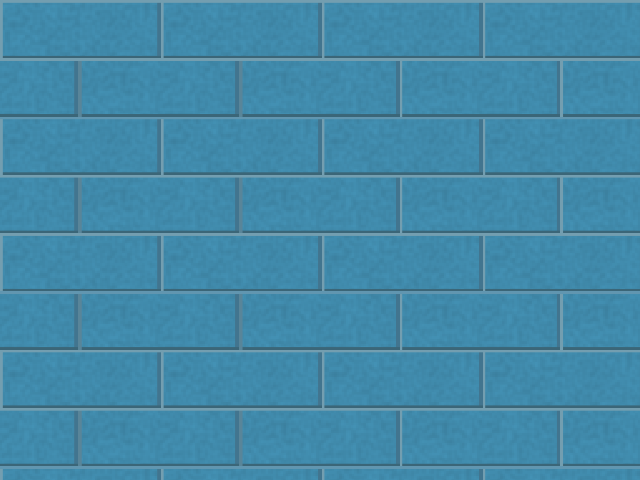
This texture is drawn by a Shadertoy shader. Its source:

```glsl
// Blue running-bond brick wall: each brick is bevelled, lit from the upper left,
// with pale top and left edges and dark bottom and right edges.
// Gradient noise sampled on a coarse grain grid mottles the brick faces.

// Lengths are fractions of the canvas height.
const vec2 BRICK = vec2(0.3351, 0.1214);
const float ROW_SHIFT = 0.484;   // odd-row offset, in brick lengths
const float EDGE = 0.0057;       // bevel width
const float GRAIN = 0.0052;      // size of one speckle

const vec3 FACE = vec3(0.250, 0.540, 0.670);
const vec3 SHADE_SIDE = vec3(0.260, 0.460, 0.560);
const vec3 SHADE_BOTTOM = vec3(0.230, 0.400, 0.470);
const vec3 LIGHT = vec3(0.450, 0.620, 0.690);
const vec3 LIGHT_SOFT = vec3(0.380, 0.590, 0.690);
const vec3 LIGHT_DULL = vec3(0.350, 0.520, 0.600);

vec2 randomGradient(vec2 cell) {
    vec3 h = fract(cell.xyx * vec3(0.1031, 0.1030, 0.0973));
    h += dot(h, h.yzx + 33.33);
    float angle = 6.2832 * fract((h.x + h.y) * h.z);
    return vec2(cos(angle), sin(angle));
}

float gradientNoise(vec2 p) {
    vec2 i = floor(p), f = fract(p);
    vec2 u = f * f * f * (f * (f * 6.0 - 15.0) + 10.0);
    vec2 e = vec2(0.0, 1.0);
    float a = dot(randomGradient(i), f);
    float b = dot(randomGradient(i + e.yx), f - e.yx);
    float c = dot(randomGradient(i + e.xy), f - e.xy);
    float d = dot(randomGradient(i + e.yy), f - e.yy);
    return mix(mix(a, b, u.x), mix(c, d, u.x), u.y);
}

// Snaps a position to grain centres, with narrow smooth steps between them.
vec2 snapToGrain(vec2 p, float blur) {
    vec2 t = p / GRAIN - 0.5;
    float w = min(0.5, 0.5 * blur / GRAIN);
    return floor(t) + 0.5 + smoothstep(0.5 - w, 0.5 + w, fract(t));
}

// Coverage of the strip from 0 to width.
float strip(float x, float width, float blur) {
    return 1.0 - smoothstep(width - 0.5 * blur, width + 0.5 * blur, x);
}

// Fine speckles plus faint broad patches.
vec3 brickFace(vec2 local, float seed, float blur) {
    vec2 grain = snapToGrain(local, blur) + seed;
    float speckle = gradientNoise(grain * 0.43);
    float patches = gradientNoise(grain * 0.09 + 17.0);
    return FACE * (1.0 + 0.085 * speckle + 0.035 * patches);
}

void mainImage(out vec4 fragColor, in vec2 fragCoord) {
    float blur = 1.0 / iResolution.y;
    vec2 p = vec2(fragCoord.x, iResolution.y - fragCoord.y) * blur;

    // Brick indices and position inside the brick, from its top left corner
    float row = floor(p.y / BRICK.y);
    float odd = mod(row, 2.0);
    p.x -= odd * ROW_SHIFT * BRICK.x;
    float column = floor(p.x / BRICK.x);
    vec2 local = p - vec2(column, row) * BRICK;
    vec2 farEdge = BRICK - local;

    // Some joints are worn and duller than the rest
    float wornSide = odd * step(mod(column, 4.0), 1.5);
    float wornTop = step(1.5, mod(row, 3.0));
    vec3 sideLight = mix(LIGHT, LIGHT_DULL, wornSide);
    vec3 topLight = mix(LIGHT, LIGHT_SOFT, wornTop);
    float sideWidth = EDGE * mix(1.0, 1.4, wornSide);

    // Face, then shaded edges, then lit edges
    vec3 color = brickFace(local, 80.0 * odd + 40.0, blur);
    color = mix(color, SHADE_SIDE, strip(farEdge.x, 1.3 * EDGE, blur));
    color = mix(color, SHADE_BOTTOM, strip(farEdge.y, 0.9 * EDGE, blur));
    color = mix(color, sideLight, strip(local.x, sideWidth, blur));
    color = mix(color, topLight, strip(local.y, EDGE, blur));

    fragColor = vec4(color, 1.0);
}
```
